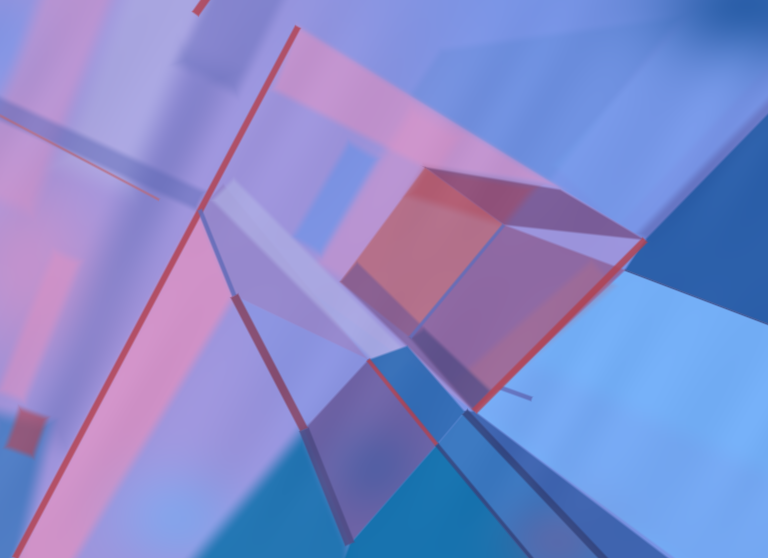
Reproduce this background procedurally as a Shadertoy shader.

```glsl
const vec3 PERIWINKLE = vec3(.47, .58, .9);
const vec3 LILAC = vec3(.62, .58, .86);
const vec3 PALE = vec3(.68, .68, .89);
const vec3 PINK = vec3(.85, .57, .77);
const vec3 ROSE = vec3(.71, .43, .52);
const vec3 RED = vec3(.69, .26, .32);
const vec3 PLUM = vec3(.47, .35, .58);
const vec3 VIOLET = vec3(.38, .42, .72);
const vec3 NAVY = vec3(.15, .36, .65);
const vec3 TEAL = vec3(.06, .44, .67);
const vec3 BLUE = vec3(.21, .46, .74);
const vec3 SKY = vec3(.45, .69, .97);
const vec3 INK = vec3(.2, .26, .48);
const float GLASS = .93;
const float SHEEN = .012;

// Shared corners, in hundredths of the canvas height
const vec2 APEX = vec2(53.4, 95.2);
const vec2 HINGE = vec2(35.8, 62.4);
const vec2 FOOT = vec2(2.7, 0);
const vec2 RIGHT = vec2(115.6, 57);
const vec2 WEDGE = vec2(112, 51.6);
const vec2 HEEL = vec2(85, 26.3);
const vec2 RIDGE = vec2(83.3, 26.2);
const vec2 CREST = vec2(76.2, 70);
const vec2 FOLD = vec2(90.3, 59.7);
const vec2 NOTCH = vec2(73.5, 39.5);
const vec2 WAIST = vec2(61, 49.5);
const vec2 SPIKE = vec2(42, 47);
const vec2 SHIN = vec2(54.5, 23);
const vec2 BASE = vec2(62.7, 2.5);
const vec2 TIP = vec2(66, 35.5);
const vec2 ELBOW = vec2(78.3, 20.3);
const vec2 HORIZON = vec2(140, 41);

vec2 p;
vec3 col;

void paint(float dist, vec3 tint, float alpha, float blur) {
    blur = max(blur, 100. / iResolution.y);
    col = mix(col, tint, alpha * (1. - smoothstep(-blur, blur, dist)));
}

float side(vec2 q, vec2 a, vec2 b) {
    vec2 d = normalize(b - a);
    return d.x * (q.y - a.y) - d.y * (q.x - a.x);
}

// Convex quad, corners in either order of turn
void pane(vec2 a, vec2 b, vec2 c, vec2 d, vec3 tint, float alpha, float blur) {
    float turn = -sign(side(c, a, b));
    float dist = max(max(turn * side(p, a, b), turn * side(p, b, c)),
                     max(turn * side(p, c, d), turn * side(p, d, a)));
    paint(dist, tint, alpha, blur);
}

void facet(vec2 a, vec2 b, vec2 c, vec2 d, vec3 tint) {
    pane(a, b, c, d, tint, GLASS, .3);
}

// Straight bar of a given half width
void strip(vec2 a, vec2 b, float w, vec3 tint, float alpha, float blur) {
    float t = dot(p - a, normalize(b - a));
    float dist = max(abs(side(p, a, b)) - w, max(-t, t - distance(a, b)));
    paint(dist, tint, alpha, blur);
}

void edge(vec2 a, vec2 b, float w, vec3 tint) {
    strip(a, b, w, tint, .85, .25);
}

void glow(vec2 center, vec2 size, vec3 tint, float alpha) {
    vec2 q = (p - center) / size;
    col = mix(col, tint, alpha * exp(-dot(q, q)));
}

void backdrop() {
    col = mix(LILAC, PERIWINKLE, smoothstep(30., 100., p.x));
    glow(vec2(0, 92), vec2(9, 12), PERIWINKLE, .7);
    strip(vec2(15, 104), vec2(0, 64), 6., PINK, .45, 2.);
    strip(vec2(31, 104), vec2(17, 68), 7., PALE, .7, 3.);
    glow(vec2(5, 52), vec2(13, 17), PINK, .6);
    strip(vec2(37, 88), vec2(8, 22), 4., VIOLET, .4, 4.);
    strip(vec2(46, 104), vec2(37, 86), 6., VIOLET, .4, 1.5);
    strip(vec2(-1, 81), vec2(36, 64), 1.8, VIOLET, .55, .8);
    strip(vec2(12, 54), vec2(2, 29), 2.5, PINK, .6, 1.2);
    strip(vec2(4, 25), vec2(-2, -2), 5., BLUE, .75, 2.);
    strip(vec2(6, 26), vec2(3.5, 19), 2.6, RED, .65, .8);
    edge(vec2(0, 79.3), vec2(28.5, 64.2), .2, ROSE);
    edge(vec2(35, 97.5), vec2(37.5, 101), .7, RED);
    pane(vec2(79, 91), vec2(122, 97), vec2(98, 67), vec2(73, 82), BLUE, .16, 1.);
    strip(vec2(134, 96), vec2(105, 65), 8., SKY, .14, .8);
    glow(vec2(135, 99), vec2(18, 10), NAVY, .95);
}

void rightSide() {
    strip(vec2(140, 82), RIGHT, 1.7, VIOLET, .7, 1.);
    facet(vec2(140, 82), RIGHT, WEDGE, HORIZON, NAVY);
    facet(WEDGE, HORIZON, vec2(140, -14), HEEL, SKY);
    pane(vec2(95, 35), vec2(140, 14), vec2(140, -14), HEEL, PERIWINKLE, .25, 3.);
    edge(WEDGE, HORIZON, .12, INK);
    edge(vec2(87, 31.5), vec2(95.3, 28.5), .4, VIOLET);
}

void centralPane() {
    facet(HINGE, APEX, RIGHT, HEEL, LILAC);
    pane(APEX, vec2(99, 67), CREST, vec2(49, 84), PINK, .6, 1.);
    strip(vec2(78, 78), vec2(61, 50), 5., PINK, .45, 1.5);
    strip(vec2(65, 73), vec2(55, 56), 2.9, PERIWINKLE, .85, 1.);
    facet(CREST, FOLD, NOTCH, WAIST, ROSE);
    facet(CREST, vec2(100.4, 66), RIGHT, FOLD, PLUM);
    pane(CREST, vec2(96, 66.5), FOLD, vec2(73, 65), RED, .42, 1.2);
    facet(FOLD, WEDGE, HEEL, NOTCH, mix(PLUM, PINK, .22));
    strip(vec2(108, 51), vec2(83, 29), 3., ROSE, .35, 1.);
    pane(WAIST, vec2(64, 53), vec2(88, 29.5), HEEL, PLUM, .7, .4);
    pane(NOTCH, vec2(76, 41), vec2(88, 30), HEEL, INK, .4, .6);
    edge(FOLD, NOTCH, .3, VIOLET);
}

void lowerShards() {
    facet(HINGE, SPIKE, BASE, FOOT, PERIWINKLE);
    pane(HINGE, SPIKE, vec2(11, -4), vec2(0, -5), PINK, .85, 1.3);
    glow(vec2(32, 7), vec2(11, 9), SKY, .55);
    pane(SHIN, BASE, vec2(63, -6), vec2(30, -6), TEAL, .85, 2.);
    facet(HINGE, vec2(40, 67), TIP, SPIKE, mix(LILAC, PLUM, .22));
    strip(vec2(40, 66), vec2(72, 34), 2.7, PALE, .75, .6);
    facet(TIP, vec2(73, 38), RIDGE, ELBOW, mix(BLUE, NAVY, .4));
    facet(SPIKE, TIP, vec2(60, 29.2), SHIN, mix(LILAC, PERIWINKLE, .5));
    facet(TIP, ELBOW, BASE, SHIN, mix(PLUM, VIOLET, .4));
    glow(vec2(67, 16), vec2(9, 8), NAVY, .35);
    facet(BASE, ELBOW, vec2(99, -5), vec2(60, -5), TEAL);
    facet(ELBOW, RIDGE, vec2(113, -4), vec2(98, -4), BLUE);
    glow(vec2(100, 3), vec2(9, 7), PLUM, .45);
    facet(HEEL, vec2(125, -4), vec2(112, -4), RIDGE, mix(NAVY, VIOLET, .35));
}

void edges() {
    edge(APEX, FOOT, .55, RED);
    edge(RIGHT, HEEL, .6, RED);
    edge(HINGE, SPIKE, .4, VIOLET);
    edge(SPIKE, SHIN, .75, mix(RED, INK, .35));
    edge(SHIN, BASE, .9, mix(PLUM, INK, .6));
    edge(TIP, ELBOW, .35, RED);
    edge(ELBOW, vec2(96, -1), .35, INK);
    edge(RIDGE, vec2(109, -1), .65, INK);
}

void mainImage(out vec4 fragColor, in vec2 fragCoord) {
    p = 100. * fragCoord / iResolution.y;
    backdrop();
    rightSide();
    centralPane();
    lowerShards();
    edges();
    // Faint diagonal streaks
    float across = dot(p, vec2(.86, -.5));
    col += SHEEN * sin(across * .45 + sin(across * .17)) * sin(p.y * .06);
    fragColor = vec4(col, 1);
}
```
